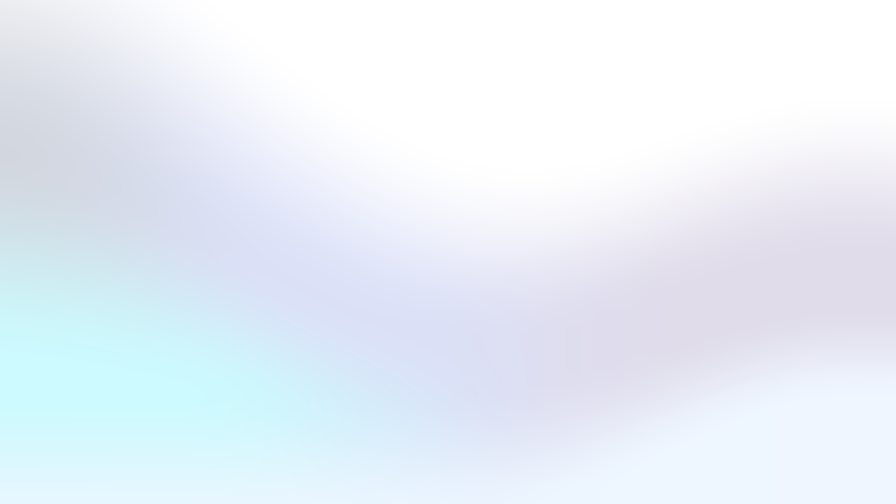
Give the GLSL for this background, as a Shadertoy shader.

```glsl
// Height of the wavy ridge where the haze is densest
float ridgeHeight(float x) {
    return 0.57 - 0.22 * x + 0.13 * cos(6.2832 * x);
}

// Haze colour along the ridge: grey, periwinkle, then mauve
vec3 ridgeTint(float x) {
    vec3 grey = vec3(0.825, 0.842, 0.875);
    vec3 periwinkle = vec3(0.86, 0.88, 0.97);
    vec3 mauve = vec3(0.878, 0.862, 0.918);
    vec3 tint = mix(grey, periwinkle, smoothstep(0.0, 0.32, x));
    return mix(tint, mauve, smoothstep(0.42, 0.78, x));
}

void mainImage(out vec4 fragColor, in vec2 fragCoord) {
    vec2 uv = fragCoord / iResolution.xy;
    float aboveRidge = uv.y - ridgeHeight(uv.x);
    vec3 color = ridgeTint(uv.x);

    // Cyan glow below the ridge, fading out to the right
    float glowDepth = mix(0.42, 0.20, smoothstep(0.0, 0.5, uv.x));
    float glow = smoothstep(0.0, glowDepth, -aboveRidge)
               * (1.0 - smoothstep(0.2, 0.62, uv.x));
    color = mix(color, vec3(0.80, 0.98, 0.995), glow);

    // Pale blue floor, rising towards the right
    float rise = smoothstep(0.5, 0.95, uv.x);
    float floorTop = mix(0.23, 0.40, rise);
    float floorBase = mix(-0.06, 0.20, rise);
    vec3 floorColor = mix(vec3(0.918, 0.965, 1.0), vec3(0.938, 0.965, 1.0), uv.x);
    color = mix(floorColor, color, smoothstep(floorBase, floorTop, uv.y));

    // White light above the ridge
    float fadeHeight = mix(0.55, 0.345, smoothstep(0.0, 0.7, uv.x));
    color = mix(color, vec3(1.0), smoothstep(0.0, fadeHeight, aboveRidge));

    fragColor = vec4(color, 1.0);
}
```
